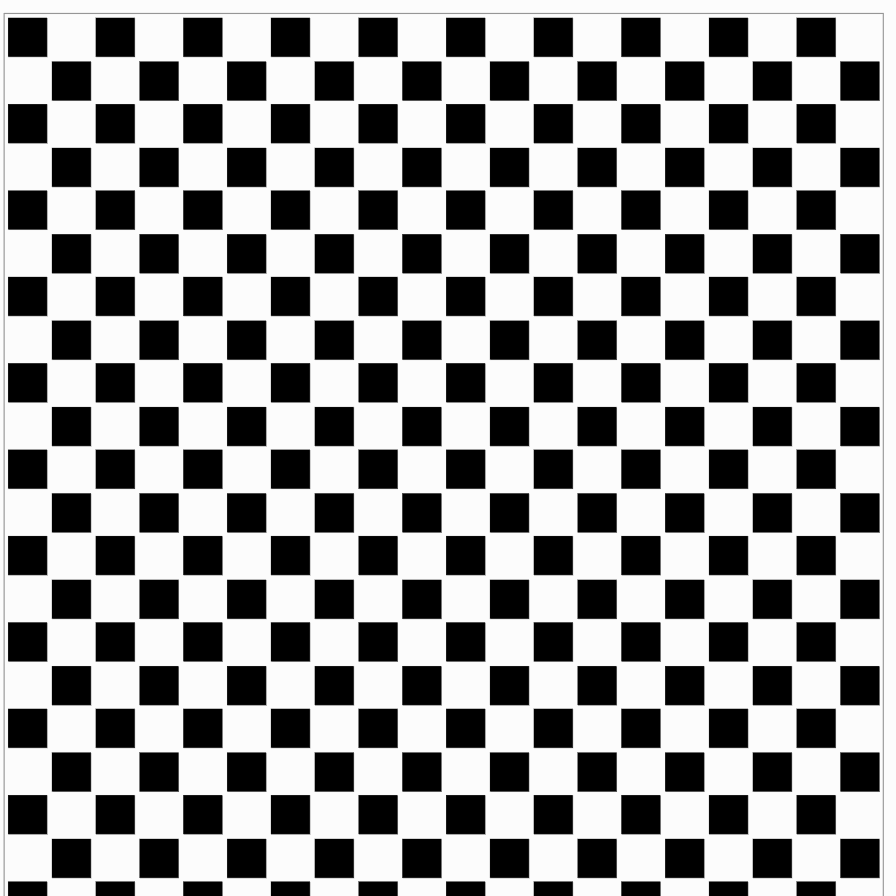
This pattern is drawn by a Shadertoy shader. Its source:

```glsl
const vec3 PAPER = vec3(0.99);
const vec3 RIM = vec3(0.45);
const vec3 FRAME = vec3(0.56);
const vec3 INK = vec3(0.0);

float boxDistance(vec2 p, vec2 halfSize) {
    vec2 q = abs(p) - halfSize;
    return length(max(q, 0.0)) + min(max(q.x, q.y), 0.0);
}

float coverage(float dist, float softness) {
    return 1.0 - smoothstep(-softness, softness, dist);
}

// Column and row of the checker, counted from the upper left
vec2 cellIndex(vec2 p, vec2 firstCenter, vec2 pitch) {
    return floor((p - firstCenter) / pitch + 0.5);
}

float isFilled(vec2 cell, float columns) {
    float inside = step(0.0, cell.x) * step(cell.x, columns - 1.0) * step(0.0, cell.y);
    float even = 1.0 - mod(cell.x + cell.y, 2.0);
    return inside * even;
}

void mainImage(out vec4 fragColor, in vec2 fragCoord) {
    vec2 p = fragCoord / iResolution.xy;
    p.y = 1.0 - p.y;
    float softness = max(0.0007, 0.7 / iResolution.y);

    // Thin frame, open at the bottom of the canvas
    float frameDist = abs(boxDistance(p - vec2(0.4952, 0.6), vec2(0.4906, 0.585)));
    vec3 color = mix(PAPER, FRAME, coverage(frameDist - 0.0006, softness));

    // Separated checks, with odd rows set slightly lower
    vec2 firstCenter = vec2(0.0307, 0.0415);
    vec2 pitch = vec2(0.04889, 0.0482);
    vec2 cell = cellIndex(p, firstCenter, pitch);
    vec2 local = p - firstCenter - cell * pitch;
    local.y -= 0.0006 * mod(cell.y, 2.0);
    float filled = isFilled(cell, 20.0);

    // Grey rim showing at the right and lower edges
    vec2 halfSize = vec2(0.0217);
    float rimDist = boxDistance(local - vec2(0.0006), halfSize);
    float inkDist = boxDistance(local, halfSize);
    color = mix(color, RIM, filled * coverage(rimDist, softness));
    color = mix(color, INK, filled * coverage(inkDist, softness));

    fragColor = vec4(color, 1.0);
}
```
